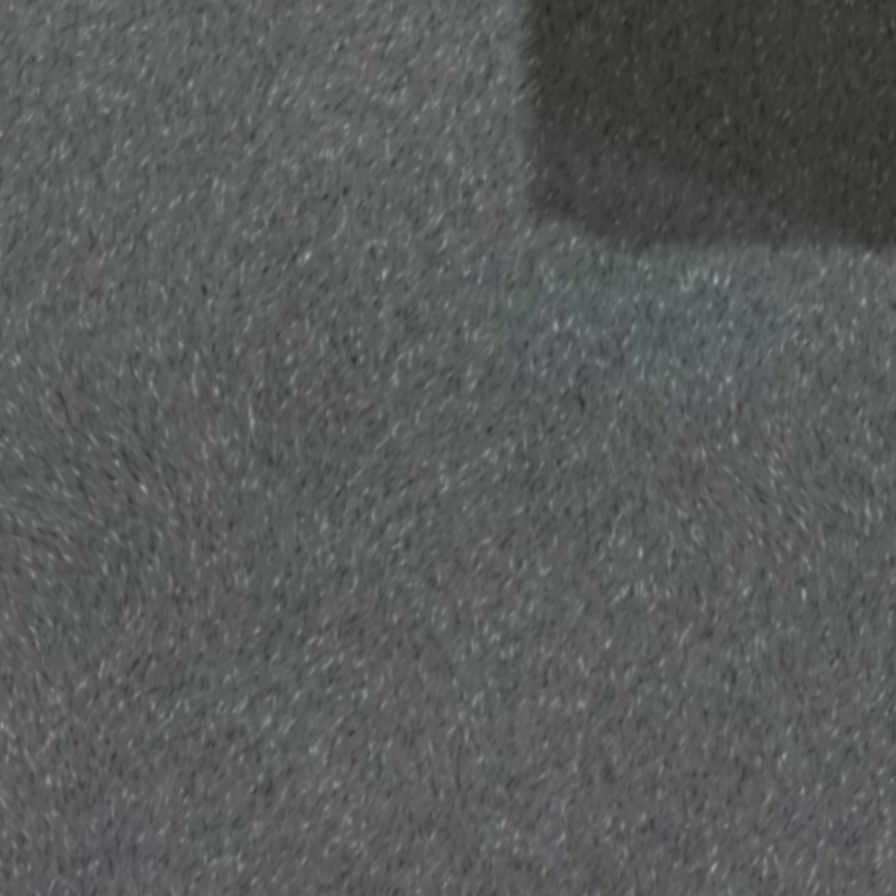
Write a WebGL 1 fragment shader that draws this texture.

```glsl
precision highp float;
// Grey brushed felt with short leaning fibres and a dark shadow in the upper right corner.

uniform vec2 u_resolution;

// Cloth colours from bottom to top, and the two depths of shadow
const vec3 CLOTH_LOW  = vec3(0.362, 0.363, 0.371);
const vec3 CLOTH_MID  = vec3(0.350, 0.360, 0.360);
const vec3 CLOTH_HIGH = vec3(0.368, 0.384, 0.378);
const vec3 COOL_TINT  = vec3(-0.004, 0.014, 0.022);
const vec3 PENUMBRA   = vec3(0.272, 0.270, 0.276);
const vec3 UMBRA      = vec3(0.238, 0.234, 0.220);
const vec3 FLECK_TINT = vec3(1.0, 1.03, 0.97);

// Fibres, in canvas units
const float CELL = 0.013;
const int FIBRES_PER_CELL = 5;
const float FIBRE_WIDTH = 0.0018;
const float FIBRE_LENGTH = 0.0040;
const float FIBRE_LEAN = 1.17;
const float LEAN_JITTER = 0.9;
const float FIBRE_CONTRAST = 0.054;
const float FLECK_SHARE = 0.035;
const float FLECK_BOOST = 1.2;

// Broad variation and shadow
const float CLOUD_CONTRAST = 0.035;
const float HUE_CONTRAST = 0.016;
const float SHADOW_LEFT = 0.588;
const float SHADOW_BOTTOM = 0.722;
const float SHADOW_GRAIN = 0.62;

vec4 hash4(vec2 p) {
  vec4 q = fract(p.xyxy * vec4(0.1031, 0.1030, 0.0973, 0.1099));
  q += dot(q, q.wzxy + 33.33);
  return fract((q.xxyz + q.yzzw) * q.zywx);
}

float valueNoise(vec2 p) {
  vec2 i = floor(p);
  vec2 f = fract(p);
  f = f * f * (3.0 - 2.0 * f);
  float low = mix(hash4(i).x, hash4(i + vec2(1.0, 0.0)).x, f.x);
  float high = mix(hash4(i + vec2(0.0, 1.0)).x, hash4(i + 1.0).x, f.x);
  return mix(low, high, f.y);
}

float cloud(vec2 p) {
  return 0.5 * valueNoise(p) + 0.3 * valueNoise(p * 2.1 + 17.0)
       + 0.2 * valueNoise(p * 4.3 + 41.0) - 0.5;
}

float softSpot(vec2 p, vec2 centre, vec2 radius) {
  vec2 d = (p - centre) / radius;
  return exp(-dot(d, d));
}

// Local fibre direction: steep overall, combed over at the left and right
float leanAt(vec2 p) {
  float lean = FIBRE_LEAN + 0.8 * cloud(p * 4.0 + 7.0);
  lean += 1.25 * softSpot(p, vec2(0.0, 0.47), vec2(0.25, 0.17));
  lean += 0.7 * softSpot(p, vec2(0.0, 0.15), vec2(0.16, 0.2));
  return lean + 0.9 * softSpot(p, vec2(0.85, 0.44), vec2(0.12, 0.09));
}

// Sum of oriented soft fibres, light and dark, with a few bright flecks
float fibres(vec2 p) {
  vec2 home = floor(p / CELL);
  float lean = leanAt(p);
  float sum = 0.0;
  for (int y = -1; y <= 1; y++) {
    for (int x = -1; x <= 1; x++) {
      vec2 cell = home + vec2(float(x), float(y));
      for (int k = 0; k < FIBRES_PER_CELL; k++) {
        vec4 h = hash4(cell + 5.0 + 137.0 * float(k));
        vec2 d = p - (cell + h.xy) * CELL;
        float angle = lean + LEAN_JITTER * (h.w - 0.5);
        vec2 along = vec2(cos(angle), sin(angle));
        float stretch = mix(0.65, 1.3, fract(h.w * 7.0));
        vec2 q = vec2(dot(d, along) / (FIBRE_LENGTH * stretch),
                      (d.y * along.x - d.x * along.y) / FIBRE_WIDTH);
        float tone = 2.0 * h.z - 1.0 + FLECK_BOOST * step(1.0 - FLECK_SHARE, h.z);
        sum += tone * exp(-0.5 * dot(q, q));
      }
    }
  }
  return sum;
}

void main() {
  vec2 p = gl_FragCoord.xy / u_resolution.y;

  // Cloth: slow gradient, cloudy light and faint green to violet drift
  vec3 colour = mix(CLOTH_LOW, CLOTH_MID, smoothstep(0.0, 0.45, p.y));
  colour = mix(colour, CLOTH_HIGH, smoothstep(0.5, 0.95, p.y));
  colour += COOL_TINT * softSpot(p, vec2(0.72, 0.64), vec2(0.22, 0.09));
  colour += CLOUD_CONTRAST * cloud(p * 6.0);
  colour += HUE_CONTRAST * cloud(p * 13.0 + 60.0) * vec3(-1.0, 1.0, -0.6);

  // Shadow: wavering border, with a deeper part above a slanting line
  float waver = 0.03 * cloud(p * 14.0 + 90.0);
  float bottom = SHADOW_BOTTOM + 0.035 * (1.0 - smoothstep(SHADOW_LEFT, 0.70, p.x)) + waver;
  float shadow = smoothstep(-0.015, 0.018, p.x - SHADOW_LEFT + 0.5 * waver)
               * smoothstep(-0.014, 0.018, p.y - bottom);
  float slant = p.y - 0.87 + 0.40 * (p.x - 0.6) + waver;
  vec3 shade = mix(PENUMBRA, UMBRA, smoothstep(-0.03, 0.03, slant));
  shade += 0.6 * CLOUD_CONTRAST * cloud(p * 9.0 + 30.0);
  colour = mix(colour, shade, shadow);

  // Grain, softer in the shadow
  float grain = FIBRE_CONTRAST * fibres(p) * mix(1.0, SHADOW_GRAIN, shadow);
  colour += grain * mix(vec3(1.0), FLECK_TINT, step(0.0, grain));

  gl_FragColor = vec4(clamp(colour, 0.0, 1.0), 1.0);
}
```
